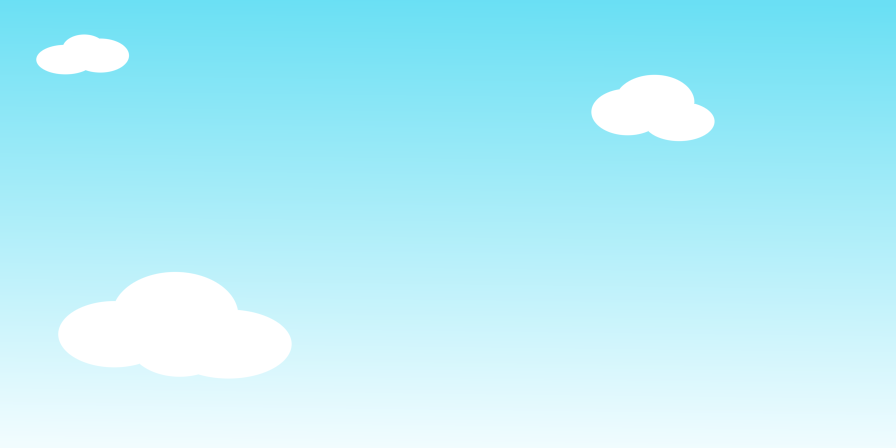
Write a Shadertoy shader that draws this background.

```glsl
const vec3 SKY_TOP = vec3(0.414, 0.876, 0.955);
const vec3 SKY_HORIZON = vec3(0.945, 0.988, 0.998);
const vec3 CLOUD_WHITE = vec3(1.0);
const float SKY_TILT = 0.012;   // rise of the gradient per unit of x

// Cloud puffs as centre.xy and radii.zw, in canvas heights
const int PUFF_COUNT = 10;
const vec4 PUFFS[PUFF_COUNT] = vec4[](
    // small cloud, upper left
    vec4(0.146, 0.867, 0.065, 0.033),
    vec4(0.188, 0.890, 0.049, 0.033),
    vec4(0.224, 0.876, 0.064, 0.038),
    // medium cloud, upper right
    vec4(1.401, 0.750, 0.081, 0.052),
    vec4(1.461, 0.772, 0.089, 0.061),
    vec4(1.516, 0.729, 0.079, 0.044),
    // large cloud, lower left
    vec4(0.255, 0.254, 0.125, 0.074),
    vec4(0.391, 0.296, 0.141, 0.097),
    vec4(0.510, 0.232, 0.141, 0.077),
    vec4(0.401, 0.237, 0.115, 0.078)
);

// Approximate signed distance to an axis-aligned ellipse
float ellipseDistance(vec2 p, vec2 radii) {
    float k = length(p / radii);
    float slope = length(p / (radii * radii));
    return k * (k - 1.0) / max(slope, 0.0001);
}

float cloudDistance(vec2 p) {
    float d = 10.0;
    for (int i = 0; i < PUFF_COUNT; i++) {
        d = min(d, ellipseDistance(p - PUFFS[i].xy, PUFFS[i].zw));
    }
    return d;
}

vec3 skyColor(vec2 p) {
    float height = p.y + SKY_TILT * (p.x - 1.0);
    return mix(SKY_HORIZON, SKY_TOP, clamp(height, 0.0, 1.0));
}

void mainImage(out vec4 fragColor, in vec2 fragCoord) {
    vec2 p = fragCoord / iResolution.y;
    float pixel = 1.0 / iResolution.y;

    // Soft edge about one pixel wide
    float cover = 1.0 - smoothstep(-0.7 * pixel, 0.7 * pixel, cloudDistance(p));
    fragColor = vec4(mix(skyColor(p), CLOUD_WHITE, cover), 1.0);
}
```
